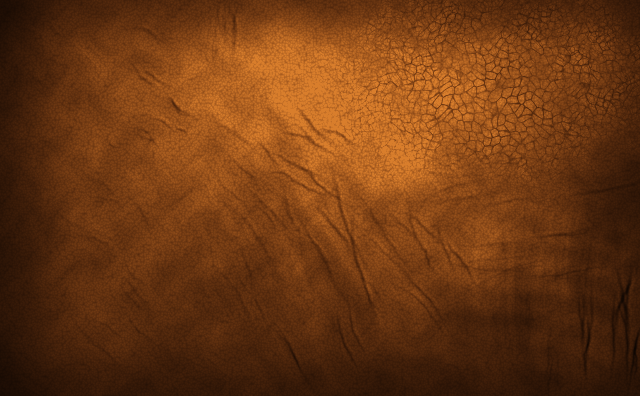
Give the GLSL for this texture, as a WebGL 1 fragment shader.

```glsl
precision highp float;
// Aged brown leather: warm uneven glow, cracked grain at upper right, creases and folds.
uniform vec2 u_resolution;

const float BASE_TONE = 0.262;
const float MOTTLE = 0.13;
const float CELL_SCALE = 45.0;
const float FINE_SCALE = 78.0;
const float PORE_SCALE = 165.0;
const float CRACK_DEPTH = 0.40;
const float CREASE_DEPTH = 0.36;
const float CREASE_WIDTH = 0.0038;
const float FOLD_DEPTH = 0.19;

vec2 hash2(vec2 p) {
  return fract(sin(vec2(dot(p, vec2(127.1, 311.7)), dot(p, vec2(269.5, 183.3)))) * 43758.5);
}

mat2 rotation(float a) {
  float c = cos(a), s = sin(a);
  return mat2(c, -s, s, c);
}

// Nearest and second nearest distances to scattered points.
vec2 cellular(vec2 p) {
  vec2 cell = floor(p), f = fract(p);
  vec2 best = vec2(8.0);
  for (int j = -1; j <= 1; j++) {
    for (int i = -1; i <= 1; i++) {
      vec2 g = vec2(float(i), float(j));
      float d = length(g + hash2(cell + g) - f);
      best = d < best.x ? vec2(d, best.x) : vec2(best.x, min(best.y, d));
    }
  }
  return best;
}

// Warped sine octaves, about -1 to 1.
float layeredSines(vec2 p) {
  float sum = 0.0, amp = 0.5;
  mat2 turn = rotation(0.9);
  for (int i = 0; i < 6; i++) {
    p += 0.7 * sin(p.yx * 1.3 + float(i));
    sum += amp * sin(p.x) * sin(p.y);
    p = turn * p * 1.75 + 3.1;
    amp *= 0.68;
  }
  return sum;
}

float glow(vec2 p, vec2 center, vec2 radius) {
  vec2 d = (p - center) / radius;
  return exp(-dot(d, d));
}

// Scattered bent strokes, each a dark groove with a lit lip.
float creases(vec2 p, vec2 center, vec2 spread, float angle, float len, float seed) {
  float sum = 0.0;
  for (int i = 0; i < 14; i++) {
    float n = float(i);
    vec2 place = hash2(vec2(n + 1.0, seed));
    vec2 shape = hash2(vec2(seed + 5.0, n + 2.0));
    vec2 d = p - center - (place - 0.5) * spread;
    float a = angle + (shape.x - 0.5) * 0.5;
    vec2 dir = vec2(cos(a), sin(a));
    float size = len * (0.4 + 0.6 * shape.y);
    float u = dot(d, dir) / size;
    float v = dot(d, vec2(-dir.y, dir.x)) + size * (shape.x - 0.5) * 0.4 * u * u;
    v += 0.003 * sin(u * 5.0 + n * 2.0) + 0.0008 * sin(u * 17.0 + n);
    float fade = (1.0 - smoothstep(0.0, 1.0, abs(u))) * (0.3 + 0.7 * place.x);
    float groove = v / (CREASE_WIDTH * (0.7 + 0.6 * place.y));
    float lip = (v - 0.008) / CREASE_WIDTH;
    sum += fade * (exp(-groove * groove) - 0.30 * exp(-lip * lip));
  }
  return sum;
}

void main() {
  vec2 uv = gl_FragCoord.xy / u_resolution;
  vec2 p = vec2(uv.x * 1.62, uv.y);
  float mottle = layeredSines(p * 6.0);
  float detail = layeredSines(p * 31.0 + 7.0);

  // Broad light and shade
  float tone = BASE_TONE;
  tone += 0.38 * glow(p, vec2(1.20, 0.79), vec2(0.42, 0.26));
  tone += 0.27 * glow(p, vec2(0.66, 0.82), vec2(0.34, 0.22));
  tone += 0.21 * glow(p, vec2(0.56, 0.55), vec2(0.56, 0.36));
  tone += 0.13 * glow(p, vec2(0.98, 0.48), vec2(0.32, 0.30));
  tone += 0.08 * glow(p, vec2(0.28, 0.76), vec2(0.26, 0.22));
  tone += 0.10 * glow(p, vec2(1.03, 0.59), vec2(0.08, 0.08));
  tone += 0.09 * glow(p, vec2(1.22, 0.36), vec2(0.22, 0.12));
  tone *= 1.0 - 0.30 * glow(p, vec2(1.58, 0.51), vec2(0.16, 0.10));
  tone *= 1.0 - 0.22 * glow(p, vec2(1.22, 0.19), vec2(0.15, 0.06));
  tone *= mix(0.50, 1.0, smoothstep(-0.03, 0.22, p.x));
  tone *= mix(0.78, 1.0, smoothstep(0.0, 0.12, 1.62 - p.x));
  tone *= mix(0.70, 1.0, smoothstep(0.0, 0.17, p.y));
  tone *= mix(0.76, 1.0, smoothstep(0.0, 0.14, 1.0 - p.y));
  tone *= 1.0 + MOTTLE * mottle + 0.14 * detail;

  // Cracked grain, with finer cells around the large ones
  vec2 warped = p + 0.006 * sin(p.yx * 37.0) + 0.003 * sin(p.yx * 91.0 + 2.0);
  float grainArea = smoothstep(0.22, 0.72, glow(p, vec2(1.28, 0.80), vec2(0.43, 0.27)) + 0.16 * mottle);
  float coarseArea = glow(p, vec2(1.24, 0.74), vec2(0.25, 0.17));
  vec2 coarse = cellular(warped * CELL_SCALE);
  vec2 fine = cellular(warped * FINE_SCALE);
  float crack = 1.0 - smoothstep(0.0, 0.23, coarse.y - coarse.x);
  float fineCrack = 1.0 - smoothstep(0.0, 0.34, fine.y - fine.x);
  float crackWear = clamp(0.75 + 0.7 * detail, 0.2, 1.2);
  tone *= 1.0 - CRACK_DEPTH * grainArea * crack * crackWear * (0.6 + 0.4 * coarseArea);
  tone *= 1.0 - 0.24 * fineCrack * crackWear * (0.15 + grainArea * (1.0 - coarseArea));
  tone *= 1.0 + 0.14 * grainArea * (0.5 - coarse.x);
  tone *= 1.0 + 0.30 * (0.45 - cellular(p * PORE_SCALE).x);

  // Stretched soft folds: diagonal in the middle, arcs and uprights at right
  float diagonal = layeredSines(rotation(-1.0 + 0.4 * (p.y - 0.4)) * p * vec2(9.0, 30.0));
  float arcs = sin((p.y - 0.24 * p.x + 0.16 * p.x * p.x) * 95.0 + 2.0 * mottle);
  float uprights = layeredSines(p * vec2(34.0, 5.0));
  float rightArea = glow(p, vec2(1.42, 0.28), vec2(0.34, 0.24));
  tone *= 1.0 - FOLD_DEPTH * glow(p, vec2(0.78, 0.36), vec2(0.30, 0.34)) * diagonal;
  tone *= 1.0 - FOLD_DEPTH * rightArea * (0.35 * arcs + 1.2 * uprights);

  // Crease groups
  float crease = creases(p, vec2(0.71, 0.57), vec2(0.32, 0.24), -0.62, 0.12, 3.0);
  crease += creases(p, vec2(0.76, 0.27), vec2(0.34, 0.42), -1.12, 0.19, 11.0);
  crease += 0.9 * creases(p, vec2(1.03, 0.39), vec2(0.28, 0.32), -0.98, 0.14, 17.0);
  crease += 0.8 * creases(p, vec2(0.28, 0.77), vec2(0.38, 0.30), -0.60, 0.07, 23.0);
  crease += 0.5 * creases(p, vec2(0.20, 0.32), vec2(0.36, 0.48), -0.72, 0.10, 31.0);
  crease += 1.5 * creases(p, vec2(1.50, 0.16), vec2(0.24, 0.22), -1.60, 0.15, 41.0);
  crease += 0.6 * creases(p, vec2(1.32, 0.42), vec2(0.45, 0.28), 0.18, 0.22, 47.0);
  crease += 0.4 * creases(p, vec2(0.56, 0.93), vec2(0.08, 0.12), -1.55, 0.10, 53.0);
  tone *= 1.0 - CREASE_DEPTH * clamp(crease, -0.4, 1.9);

  // Tan to dark brown ramp
  tone = clamp(tone, 0.03, 0.85);
  vec3 leather = vec3(tone, tone * (0.43 + 0.18 * tone), tone * (0.12 + 0.10 * tone));
  gl_FragColor = vec4(leather, 1.0);
}
```
